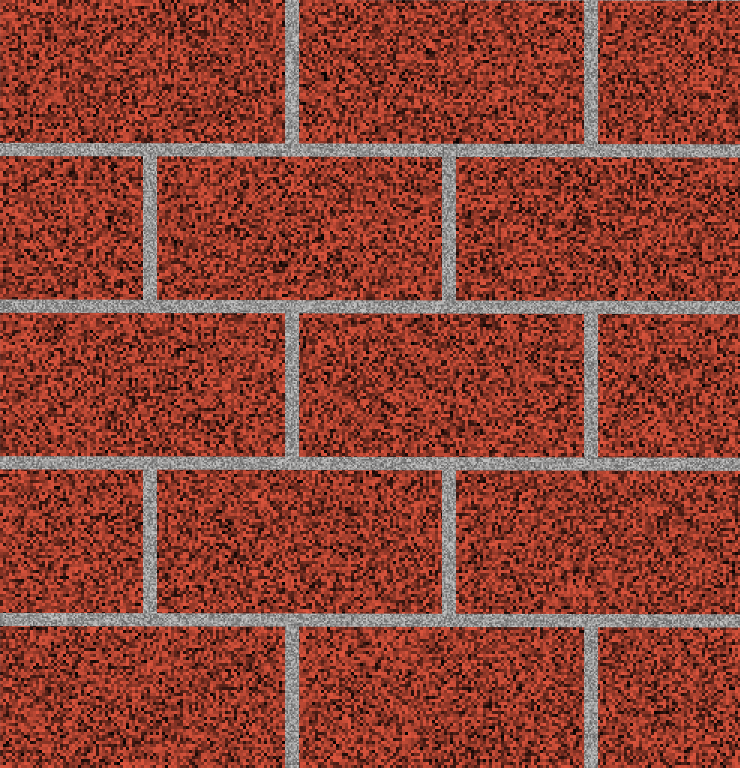
A Shadertoy shader for this pattern:

```glsl
// Red brick wall in running bond, with speckled bricks and fine-grained grey mortar.

// Integer hash of a grid cell, from 0 to 1
float hashCell(vec2 cell) {
    uvec2 q = uvec2(ivec2(cell)) * uvec2(1597u, 3571u);
    uint n = q.x ^ (q.y * 7919u + 977u);
    n = (n ^ (n >> 15)) * 73244475u;
    n = (n ^ (n >> 13)) * 19349663u;
    n ^= n >> 16;
    return float(n & 65535u) / 65535.0;
}

// Brick tone: mostly bright, with a tail of dark specks
float brickTone(vec2 cell) {
    return pow(hashCell(cell), 0.56);
}

// Mortar tone: even spread of greys
float mortarTone(vec2 cell) {
    return mix(0.39, 0.79, hashCell(cell + 4096.0));
}

// Distance to the nearest multiple of a period
float distanceToRepeat(float x, float period) {
    return abs(fract(x / period + 0.5) - 0.5) * period;
}

// Nearest grain cell, with borders blended over one pixel
void grainCell(vec2 p, float pixel, out vec2 cell, out vec2 blend) {
    cell = floor(p - 0.5);
    blend = clamp((fract(p - 0.5) - 0.5) / pixel + 0.5, 0.0, 1.0);
}

float brickGrain(vec2 p, float pixel) {
    vec2 c, b;
    grainCell(p, pixel, c, b);
    return mix(mix(brickTone(c), brickTone(c + vec2(1, 0)), b.x),
               mix(brickTone(c + vec2(0, 1)), brickTone(c + 1.0), b.x), b.y);
}

float mortarGrain(vec2 p, float pixel) {
    vec2 c, b;
    grainCell(p, pixel, c, b);
    return mix(mix(mortarTone(c), mortarTone(c + vec2(1, 0)), b.x),
               mix(mortarTone(c + vec2(0, 1)), mortarTone(c + 1.0), b.x), b.y);
}

void mainImage(out vec4 fragColor, in vec2 fragCoord) {
    float pixel = 1.0 / iResolution.y;
    vec2 uv = fragCoord * pixel;

    // Courses dip slightly to the right; alternate ones shift sideways
    vec2 brickSize = vec2(0.3893, 0.204);
    float height = uv.y + 0.002 * uv.x - 0.1934;
    float course = floor(height / brickSize.y);
    float stagger = 0.1953 + 0.185 * mod(course, 2.0);

    // Signed distance to the joints
    float bedJoint = distanceToRepeat(height, brickSize.y) - 0.0086;
    float headJoint = distanceToRepeat(uv.x - stagger, brickSize.x) - 0.0091;
    float joint = min(bedJoint, headJoint);
    float mortarMask = clamp(0.5 - joint / pixel, 0.0, 1.0);

    // Coarse grain on the bricks, fine grain in the mortar
    vec3 brick = vec3(0.87, 0.335, 0.24) * brickGrain(uv * 256.0, 256.0 * pixel);
    vec3 mortar = vec3(1.0, 0.995, 0.99) * mortarGrain(uv * 512.0, 512.0 * pixel);

    fragColor = vec4(mix(brick, mortar, mortarMask), 1.0);
}
```
